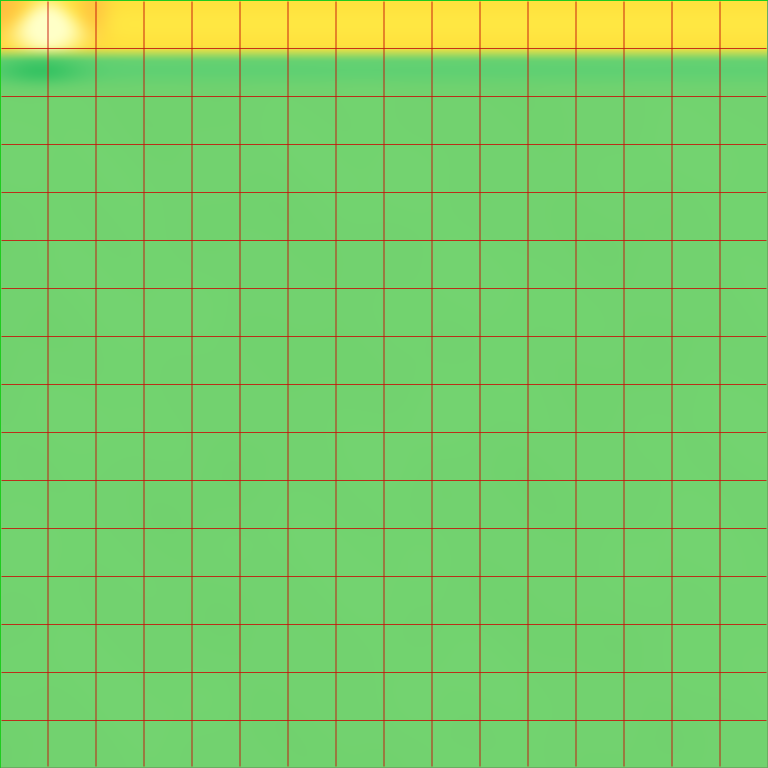
Reproduce this pattern procedurally as a three.js fragment shader.

```glsl
// Thin red 16 by 16 grid over a green field with a yellow top band and a glowing corner.
varying vec2 vUv;

const float CELLS = 16.0;
const float LINE_WIDTH = 1.0 / 48.0; // in cells

const vec3 FIELD_GREEN = vec3(0.447, 0.825, 0.435);
const vec3 SHADE_GREEN = vec3(0.36, 0.815, 0.45);
const vec3 DEEP_GREEN = vec3(0.2, 0.76, 0.38);
const vec3 BAND_YELLOW = vec3(1.0, 0.895, 0.25);
const vec3 FRINGE_ORANGE = vec3(1.0, 0.75, 0.25);
const vec3 GLOW_CREAM = vec3(1.0, 1.0, 0.78);
const vec3 LINE_RED = vec3(0.78, 0.07, 0.04);
const vec3 EDGE_GREEN = vec3(0.12, 0.8, 0.12);
const vec3 EDGE_MUTED = vec3(0.42, 0.68, 0.38);

// Bell-shaped falloff around a centre.
float bell(vec2 p, vec2 centre, vec2 spread) {
  vec2 d = (p - centre) / spread;
  return exp(-dot(d, d));
}

// Share of a sample footprint covered by a line at signed distance d.
float lineCover(float d, float width, float footprint) {
  float high = min(d + 0.5 * footprint, 0.5 * width);
  float low = max(d - 0.5 * footprint, -0.5 * width);
  return clamp((high - low) / footprint, 0.0, 1.0);
}

// Inner grid lines across one axis, stopping just short of the frame.
float gridLines(float across, float along, float offset, float width, float footprint) {
  float d = fract(across - offset + 0.5) - 0.5;
  float inner = step(0.5, across) * step(across, CELLS - 0.5);
  float ends = smoothstep(width, 2.0 * width, min(along, CELLS - along));
  return lineCover(d, width, footprint) * inner * ends;
}

// Faint, broad mottling from layered sines.
float mottle(vec2 p) {
  float wave = sin(p.x * 0.9 + 1.3 * sin(p.y * 0.7));
  wave += 0.6 * sin(p.y * 2.3 + 1.1 * sin(p.x * 1.4));
  return wave + 0.4 * sin(p.x * 3.1 - p.y * 1.7);
}

vec3 background(vec2 p) {
  // Green field, shaded just under the band
  vec3 green = FIELD_GREEN + 0.002 * mottle(p);
  green = mix(green, SHADE_GREEN, 0.8 * bell(p, vec2(p.x, 1.46), vec2(1.0, 0.28)));
  green = mix(green, DEEP_GREEN, 0.9 * bell(p, vec2(0.85, 1.47), vec2(0.85, 0.27)));

  // Yellow band with an orange fringe around the glow
  vec3 band = BAND_YELLOW - vec3(0.0, 0.01, 0.01) * cos(p.y * 6.28);
  band = mix(band, FRINGE_ORANGE, bell(p, vec2(0.0, 0.0), vec2(0.55, 0.8)));
  band = mix(band, FRINGE_ORANGE, 0.75 * bell(p, vec2(1.95, 0.1), vec2(0.35, 0.8)));

  // Glow, narrower towards the top
  float spread = mix(0.5, 0.82, smoothstep(0.0, 0.9, p.y));
  float glow = bell(p, vec2(1.0, 0.58), vec2(spread, 0.62));
  band = mix(band, GLOW_CREAM, smoothstep(0.05, 0.95, glow));

  return mix(band, green, smoothstep(0.92, 1.3, p.y));
}

void main() {
  // Cell units, measured from the top left
  vec2 p = vec2(vUv.x, 1.0 - vUv.y) * CELLS;
  vec2 footprint = max(fwidth(p), vec2(0.0001));
  vec3 colour = background(p);

  // Grid: verticals centred on the cell edges, horizontals just below them
  float vertical = gridLines(p.x, p.y, 0.0, LINE_WIDTH, footprint.x);
  float horizontal = gridLines(p.y, p.x, 0.5 * LINE_WIDTH, LINE_WIDTH, footprint.y);
  colour = mix(colour, LINE_RED, 0.92 * vertical);
  colour = mix(colour, LINE_RED, 0.85 * horizontal);

  // Frame: bright at left and top, muted at right and bottom
  vec2 nearEdge = p - 0.5 * LINE_WIDTH;
  vec2 farEdge = CELLS - p - 0.5 * LINE_WIDTH;
  float muted = max(lineCover(farEdge.x, LINE_WIDTH, footprint.x),
                    lineCover(farEdge.y, LINE_WIDTH, footprint.y));
  float bright = max(lineCover(nearEdge.x, LINE_WIDTH, footprint.x),
                     lineCover(nearEdge.y, LINE_WIDTH, footprint.y));
  colour = mix(colour, EDGE_MUTED, muted);
  colour = mix(colour, EDGE_GREEN, bright);

  gl_FragColor = vec4(colour, 1.0);
}
```
